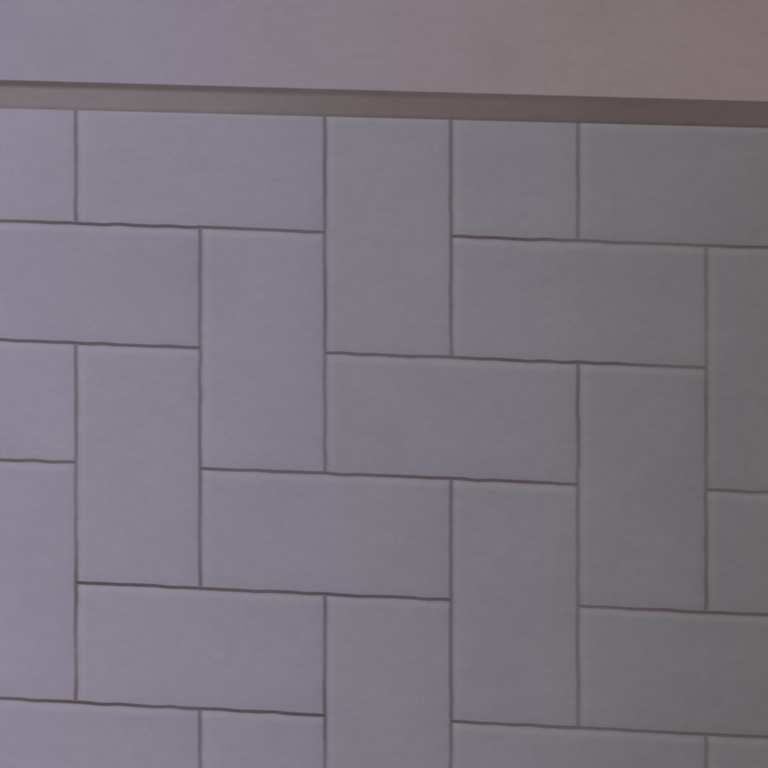
Write a Shadertoy shader that draws this pattern.

```glsl
// Herringbone wall of pale rectangular tiles below a narrow trim rail and a plain plaster band.
#define TILE_WIDTH 0.1608     // short side across, at the first column
#define TILE_HEIGHT 0.1556    // short side down, at the left edge
#define COLUMN_ORIGIN 0.099
#define ROW_ORIGIN 0.1315
#define ROW_TILT 0.0313
#define BED_HALF_WIDTH 0.0021
#define HEAD_HALF_WIDTH 0.0025
#define GRAIN 0.020
#define TILE_VARIATION 0.012
#define COOL_LIGHT vec3(0.545, 0.522, 0.585)
#define DIM_LIGHT vec3(0.420, 0.411, 0.418)
#define JOINT_COLOR vec3(0.315, 0.270, 0.280)

float hash(vec2 p) {
    vec3 q = fract(p.xyx * 0.1031);
    q += dot(q, q.yzx + 33.33);
    return fract((q.x + q.y) * q.z);
}

float noise(vec2 p) {
    vec2 i = floor(p), f = fract(p);
    f = f * f * (3.0 - 2.0 * f);
    return mix(mix(hash(i), hash(i + vec2(1, 0)), f.x),
               mix(hash(i + vec2(0, 1)), hash(i + vec2(1, 1)), f.x), f.y);
}

// Coverage of a line with a given half width and edge softness.
float line(float d, float halfWidth, float soft) {
    return 1.0 - smoothstep(halfWidth - soft, halfWidth + soft, d);
}

// Light falls from cool on the left to dim on the right.
vec3 ambient(vec2 p) {
    vec3 c = mix(COOL_LIGHT, DIM_LIGHT, p.x * (0.75 + 0.25 * p.x));
    return c - 0.018 * p.y * p.x;
}

vec3 tiles(vec2 p, float px) {
    // Slight perspective: columns widen to the right, rows slope down
    float dx = p.x - COLUMN_ORIGIN;
    vec2 size = vec2(TILE_WIDTH + 0.004 * dx, TILE_HEIGHT + 0.0039 * p.x);
    vec2 wobble = vec2(noise(p * 45.0), noise(p * 45.0 + 70.0)) - 0.5;
    vec2 q = vec2(dx, p.y - ROW_ORIGIN - ROW_TILT * p.x) + wobble * 0.0016;
    vec2 grid = q / size;
    vec2 cell = floor(grid), f = fract(grid);

    // Phase along the diagonal: 0 left half, 1 right half, 2 top half, 3 bottom half
    float phase = mod(cell.x + cell.y, 4.0);
    bool isLeft = phase < 0.5;
    bool isRight = phase > 0.5 && phase < 1.5;
    bool isTop = phase > 1.5 && phase < 2.5;
    bool isBottom = phase > 2.5;

    // Distances to the joints, skipping the seam inside each tile
    float left = isRight ? 1.0 : f.x * size.x;
    float right = isLeft ? 1.0 : (1.0 - f.x) * size.x;
    float above = isBottom ? 1.0 : f.y * size.y;
    float below = isTop ? 1.0 : (1.0 - f.y) * size.y;
    float head = min(left, right), bed = min(above, below);

    // Tile face with a small change of tone and softly rounded edges
    vec2 id = cell - vec2(isRight ? 1.0 : 0.0, isBottom ? 1.0 : 0.0);
    vec3 c = ambient(p) + TILE_VARIATION * (hash(id + 19.0) - 0.5);
    c += 0.022 * smoothstep(0.003, 0.006, above) * (1.0 - smoothstep(0.006, 0.016, above));
    c += 0.010 * smoothstep(0.005, 0.008, left) * (1.0 - smoothstep(0.008, 0.018, left));
    c -= 0.018 * exp(-min(right, below) / 0.008);

    // Uneven joints: crisp dark beds and fainter upright heads
    float wear = noise(p * vec2(9.0, 13.0) + 5.0);
    float bedInk = line(bed, BED_HALF_WIDTH, max(0.0014, px)) * (0.60 + 0.38 * wear);
    float headInk = line(head, HEAD_HALF_WIDTH, max(0.0022, px)) * (0.38 + 0.30 * wear);
    return mix(c, JOINT_COLOR, max(bedInk, headInk));
}

vec3 plaster(vec2 p) {
    vec3 warm = vec3(0.495, 0.440, 0.438);
    return mix(COOL_LIGHT - 0.012, warm, smoothstep(-0.1, 1.05, p.x));
}

// Rail: h runs from 0 at its upper edge to 1 at its lower edge.
vec3 rail(vec2 p, float h) {
    vec3 c = mix(vec3(0.470, 0.440, 0.455), vec3(0.355, 0.310, 0.308), smoothstep(0.0, 0.95, p.x));
    float lip = 1.0 - smoothstep(0.12, 0.32, h);
    c = mix(c, vec3(0.345, 0.302, 0.305), lip * (0.85 - 0.35 * p.x));
    return c - 0.035 * smoothstep(0.82, 1.0, h);
}

void mainImage(out vec4 fragColor, in vec2 fragCoord) {
    vec2 p = fragCoord / iResolution.xy;
    p.y = 1.0 - p.y;    // measured downward from the top
    float px = 1.0 / min(iResolution.x, iResolution.y);

    // Stack the plaster, rail and tile field
    float railTop = 0.104 + 0.028 * p.x;
    float railBottom = 0.141 + 0.0255 * p.x;
    float edge = max(0.0016, px);
    vec3 c = plaster(p);
    float h = (p.y - railTop) / (railBottom - railTop);
    c = mix(c, rail(p, h), smoothstep(-edge, edge, p.y - railTop));
    c = mix(c, tiles(p, px), smoothstep(-edge, edge, p.y - railBottom));

    // Fine grain over broad, faint blotches
    float grain = 0.55 * noise(p * vec2(190.0, 260.0)) + 0.45 * noise(p * vec2(60.0, 110.0));
    c += GRAIN * (grain - 0.5) + 0.012 * (noise(p * 14.0) - 0.5);
    fragColor = vec4(clamp(c, 0.0, 1.0), 1.0);
}
```
